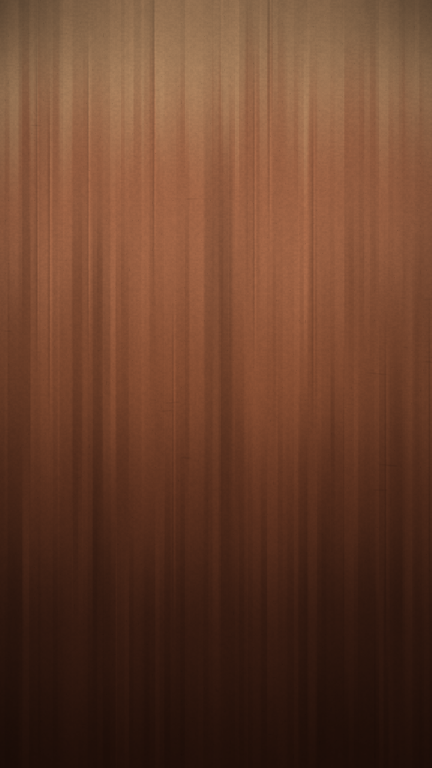
Reproduce this texture procedurally as a Shadertoy shader.

```glsl
// Brushed wood: a vertical ramp from pale tan through red-brown to near black.
// Layers of crisp-edged columns shift the ramp up or down and tint it, which
// gives long vertical streaks; side shading, fine grain and scratches finish it.

float hash(vec2 p) {
    return fract(sin(dot(p, vec2(127.1, 311.7))) * 43758.5453);
}

float valueNoise(vec2 p) {
    vec2 cell = floor(p);
    vec2 f = fract(p);
    f = f * f * (3.0 - 2.0 * f);
    return mix(mix(hash(cell), hash(cell + vec2(1, 0)), f.x),
               mix(hash(cell + vec2(0, 1)), hash(cell + vec2(1, 1)), f.x), f.y);
}

// One column's strength, held along its length and then fading to the next value
float columnValue(float id, float y, float stretch, float seed) {
    float h = y * stretch + 17.0 * hash(vec2(id, seed));
    float k = floor(h);
    float t = smoothstep(0.45, 0.95, fract(h));
    return mix(hash(vec2(id, k + seed)), hash(vec2(id, k + 1.0 + seed)), t) - 0.5;
}

// Columns of uneven width with narrow borders, from -0.5 to 0.5
float streaks(vec2 uv, float count, float stretch, float softness, float seed) {
    float x = uv.x * count + 1.2 * valueNoise(vec2(uv.x * count * 0.6, seed));
    float id = floor(x);
    float blend = smoothstep(1.0 - softness, 1.0, fract(x));
    return mix(columnValue(id, uv.y, stretch, seed),
               columnValue(id + 1.0, uv.y, stretch, seed), blend);
}

// Wood colour by height
vec3 woodRamp(float h) {
    vec3 c = mix(vec3(0.125, 0.058, 0.034), vec3(0.210, 0.106, 0.067), smoothstep(-0.02, 0.24, h));
    c = mix(c, vec3(0.345, 0.184, 0.116), smoothstep(0.18, 0.38, h));
    c = mix(c, vec3(0.500, 0.288, 0.186), smoothstep(0.33, 0.53, h));
    c = mix(c, vec3(0.610, 0.382, 0.264), smoothstep(0.48, 0.72, h));
    c = mix(c, vec3(0.640, 0.486, 0.350), smoothstep(0.75, 0.96, h));
    return c;
}

// Dark band around a given x
float band(float x, float center, float halfWidth) {
    return 1.0 - smoothstep(halfWidth * 0.8, halfWidth * 1.1, abs(x - center));
}

void mainImage(out vec4 fragColor, in vec2 fragCoord) {
    vec2 uv = fragCoord / iResolution.xy;

    // Streak layers from broad to fine
    float broad = streaks(uv, 13.0, 1.5, 0.25, 3.0);
    float medium = streaks(uv, 34.0, 2.2, 0.15, 11.0);
    float fine = streaks(uv, 80.0, 2.6, 0.25, 29.0);

    // Streaks smear the ramp most near the pale top
    float smear = 0.05 * broad + 0.08 * medium + 0.045 * fine;
    vec3 color = woodRamp(uv.y + smear * mix(0.35, 1.0, smoothstep(0.3, 0.9, uv.y)));
    color *= 1.0 + 0.05 * broad + 0.09 * medium + 0.07 * fine;

    // Two long dark boards
    float middle = smoothstep(0.15, 0.5, uv.y) * (1.0 - smoothstep(0.65, 0.95, uv.y));
    float lower = smoothstep(0.05, 0.3, uv.y) * (1.0 - smoothstep(0.5, 0.85, uv.y));
    color *= 1.0 - 0.13 * band(uv.x, 0.505, 0.034) * middle;
    color *= 1.0 - 0.10 * band(uv.x, 0.235, 0.022) * lower;

    // Thin seams: a dark line beside a light one
    for (int i = 0; i < 10; i++) {
        float n = float(i);
        float d = uv.x - (n + hash(vec2(n, 5.0))) / 10.0;
        float reach = abs(uv.y - mix(0.35, 0.95, hash(vec2(n, 8.0))));
        float strength = 1.0 - smoothstep(0.10, 0.26, reach);
        float line = smoothstep(0.004, 0.0, abs(d - 0.002)) - smoothstep(0.004, 0.0, abs(d + 0.002));
        color *= 1.0 + 0.08 * strength * line;
    }

    // Small, nearly level scratches
    for (int i = 0; i < 12; i++) {
        float n = float(i);
        vec2 p = uv - vec2(hash(vec2(n, 41.0)), mix(0.35, 0.9, hash(vec2(n, 47.0))));
        p.y += p.x * 0.12 * (hash(vec2(n, 53.0)) - 0.5);
        float len = mix(0.008, 0.04, hash(vec2(n, 59.0)));
        float mark = smoothstep(len, len * 0.3, abs(p.x)) * smoothstep(0.002, 0.0, abs(p.y));
        color *= 1.0 - 0.07 * mark;
    }

    // Shaded sides and top edge, strongest in the corners
    float side = abs(uv.x - 0.5) * 2.0;
    color *= 1.0 - 0.18 * pow(side, 3.0);
    color *= 1.0 - smoothstep(0.86, 1.03, uv.y) * (0.16 + 0.20 * side * side);

    // Fine crisp grain and sparse dark pores
    float grain = hash(floor(uv * vec2(288.0, 512.0))) - 0.5;
    float clumps = valueNoise(uv * vec2(190.0, 340.0)) - 0.5;
    float pores = smoothstep(0.92, 1.0, valueNoise(uv * vec2(150.0, 230.0) + 70.0));
    color *= 1.0 + 0.035 * grain + 0.055 * clumps - 0.08 * pores;

    fragColor = vec4(color, 1.0);
}
```
